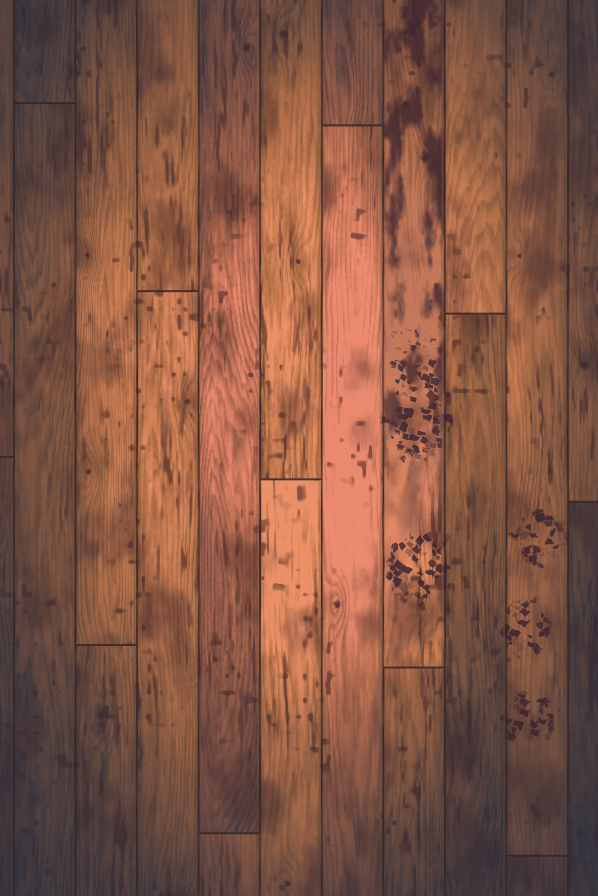
Write a WebGL 1 fragment shader that draws this texture.

```glsl
precision highp float;
// Old wooden floor: upright planks with staggered end joints, ring grain, knots,
// fibres, cracks, stains and muddy boot prints, under a faded dark vignette.
// One brightness is tinted by a smooth colour ramp, then dark marks are laid over it.
uniform vec2 u_resolution;

const float PITCH = 0.0687;  // plank width, in canvas heights

float hash(vec2 p) {
  p = fract(p * vec2(0.1031, 0.1137));
  p += dot(p, p.yx + 33.33);
  return fract((p.x + p.y) * p.x * 91.7);
}

float noise(vec2 p) {
  vec2 i = floor(p), f = fract(p);
  f = f * f * (3.0 - 2.0 * f);
  return mix(mix(hash(i), hash(i + vec2(1, 0)), f.x),
             mix(hash(i + vec2(0, 1)), hash(i + vec2(1, 1)), f.x), f.y);
}

float fbm(vec2 p) {
  float sum = 0.0, amp = 0.5;
  for (int k = 0; k < 4; k++) {
    sum += amp * noise(p);
    p = p * 2.03 + 17.3;
    amp *= 0.5;
  }
  return sum / 0.9375;
}

// Faded brown ramp, from violet shadow to salmon highlight
vec3 woodColor(float v) {
  return vec3(v, 0.13 + 0.33 * v + 0.15 * v * v, 0.243 + 0.25 * v * v * v * v);
}

// Oval sole with worn, tilted tread blocks
float bootPrint(vec2 q, vec2 size, float angle) {
  float c = cos(angle), s = sin(angle);
  float wear = fbm(q * 110.0 + angle * 9.0 + 20.0);
  float sole = 1.0 - smoothstep(0.7, 1.0, length(q / size) + 1.1 * (wear - 0.5));
  q += 0.005 * (vec2(noise(q * 130.0 + 50.0), noise(q * 130.0 + 90.0)) - 0.5);
  vec2 t = mat2(c, s, -s, c) * q / vec2(0.0105, 0.0085);
  t.x += 0.5 * mod(floor(t.y), 2.0);
  vec2 b = abs(fract(t) - 0.5);
  float block = 1.0 - smoothstep(0.25, 0.45, max(b.x, b.y) + 0.7 * (wear - 0.5));
  return sole * block * smoothstep(0.05, 0.4, hash(floor(t) + 40.0));
}

void main() {
  vec2 p = gl_FragCoord.xy / u_resolution.y;
  vec2 uv = gl_FragCoord.xy / u_resolution;
  float px = 1.0 / u_resolution.y;

  // Plank column, staggered joint and board identity
  float column = floor((p.x - 0.0156) / PITCH);
  float across = (p.x - 0.0156) / PITCH - column - 0.5;
  float joint = fract(0.28 + 0.395 * (column - 1.0));
  float board = column * 2.0 + step(joint, p.y) + 10.0;
  float seed = board * 7.31;
  float tone = hash(vec2(board, 3.7));

  // One possible knot per stretch of board
  float along = p.y * 4.0 + hash(vec2(board, 8.2));
  vec2 cell = vec2(board + 5.0, floor(along) + 2.0);
  float present = step(0.5, hash(cell));
  vec2 spot = vec2(hash(cell + 21.0) - 0.5, 0.35 + 0.3 * hash(cell + 57.0));
  vec2 toKnot = vec2((across - 0.65 * spot.x) * PITCH, (fract(along) - spot.y) / 4.0);
  float swirl = present * exp(-dot(toKnot, toKnot * vec2(1.0, 0.2)) / 0.00014);
  float radius = 0.002 + 0.0035 * hash(cell + 83.0);
  float knot = present * (1.0 - smoothstep(0.3, 1.3,
      length(toKnot * vec2(1.0, 0.85)) / radius + 0.6 * noise(p * 300.0) - 0.3));

  // Cathedral rings: a wavering slice through a log, fading in and out
  float bend = noise(vec2(across * 2.0 + seed, p.y * 6.0)) - 0.5;
  float center = across - 0.6 * (tone - 0.5) + 0.3 * bend;
  float depth = 0.9 * noise(vec2(seed, p.y * 2.2 + seed));
  float rings = 17.0 * length(vec2(center, depth)) + 3.0 * swirl
              + 0.5 * noise(vec2(across * 8.0 + seed, p.y * 12.0))
              + 0.5 * noise(vec2(p.x * 300.0, p.y * 35.0));
  float saw = fract(rings);
  float ringLine = smoothstep(0.2, 0.85, saw) * (1.0 - smoothstep(0.85, 1.0, saw));
  ringLine *= 0.35 + 1.1 * noise(vec2(p.x * 45.0 + seed, p.y * 13.0));

  // Fibres, pores, cracks and stains
  float sway = p.x + 0.01 * bend;
  float fibre = 0.45 * noise(vec2(sway * 400.0, p.y * 45.0 + seed))
              + 0.35 * noise(vec2(sway * 170.0, p.y * 13.0 + seed))
              + 0.2 * noise(p * vec2(420.0, 300.0)) - 0.5;
  float worn = smoothstep(0.4, 0.68, fbm(vec2(p.x * 18.0 + seed, p.y * 6.0)));
  float crack = worn * smoothstep(0.56, 0.8, 0.65 * noise(vec2(sway * 240.0, p.y * 18.0 + seed))
              + 0.35 * noise(vec2(sway * 400.0, p.y * 75.0)));
  float stain = smoothstep(0.46, 0.8, fbm(p * vec2(24.0, 15.0) + seed));
  float speck = smoothstep(0.7, 0.9, noise(p * vec2(150.0, 110.0) + 9.0))
              * smoothstep(0.5, 0.65, fbm(p * vec2(20.0, 12.0) + 31.0));

  // Purple soiling on one plank, then two trails of prints
  float soiled = step(abs(column - 6.0), 0.1) * smoothstep(0.3, 0.62, p.y);
  float mud = soiled * (0.22 + 0.6 * smoothstep(0.4, 0.68, fbm(p * vec2(50.0, 24.0) + 4.0)));
  for (int k = 0; k < 5; k++) {
    float n = float(k), trail = step(1.5, n);
    vec2 at = mix(vec2(0.466, 0.55 - 0.18 * n),
                  vec2(0.592 + 0.01 * sin(n * 4.0), 0.6 - 0.1 * n), trail);
    vec2 size = mix(vec2(0.036, 0.085 - 0.043 * n), vec2(0.029, 0.031), trail);
    mud = max(mud, bootPrint(p - at, size, 0.35 + 0.5 * sin(n * 2.3)) * 0.85);
  }

  // Brightness: vignette times wood
  float shade = smoothstep(0.06, 0.7, length(uv - vec2(0.5, 0.55)));
  float wood = 1.0 + 0.3 * (tone - 0.5) + 0.05 * cos(column * 3.14159)
             + 0.22 * (fbm(vec2(p.x * 9.0 + seed, p.y * 5.0)) - 0.5)
             - 0.14 * ringLine + 0.3 * fibre - 0.1 * worn - 0.1 * swirl
             - 0.1 * smoothstep(0.36, 0.5, abs(across));
  float v = mix(1.02, 0.31, shade) * wood;
  vec3 color = woodColor(clamp(v, 0.2, 0.92));

  // Board hue: rosy near the middle, amber elsewhere
  float rosy = step(abs(abs(column - 4.0) - 1.0), 0.1);
  color += mix(vec3(0.0, 0.004, -0.02), vec3(0.0, -0.022, 0.015), rosy) * (1.0 - shade);

  // Dark marks: brown in the light, violet in the shade
  vec3 dark = mix(vec3(0.3, 0.16, 0.14), vec3(0.2, 0.16, 0.2), shade);
  float marks = 1.0 - (1.0 - 0.6 * crack) * (1.0 - 0.5 * stain) * (1.0 - 0.6 * speck)
              * (1.0 - 0.85 * knot);
  color = mix(color, dark, marks);
  color = mix(color, vec3(0.23, 0.14, 0.18), mud);

  // Thin worn seams with an amber bevel, and end joints
  float edge = (0.5 - abs(across)) * PITCH;
  float wearing = noise(vec2(column * 5.0 + 9.0, p.y * 45.0));
  float bevel = step(0.0, across) * (1.0 - smoothstep(0.0004, 0.0008 + px, abs(edge - 0.0026)));
  color = mix(color, woodColor(mix(0.66, 0.3, shade)) - vec3(0.0, 0.0, 0.04), 0.45 * bevel);
  float gap = 1.0 - smoothstep(0.0003, 0.0007 + px, edge);
  float butt = 1.0 - smoothstep(0.0004, 0.0007 + px, abs(p.y - joint));
  color = mix(color, vec3(0.2, 0.14, 0.15), max((0.55 + 0.4 * wearing) * gap, 0.85 * butt));

  gl_FragColor = vec4(color, 1.0);
}
```
